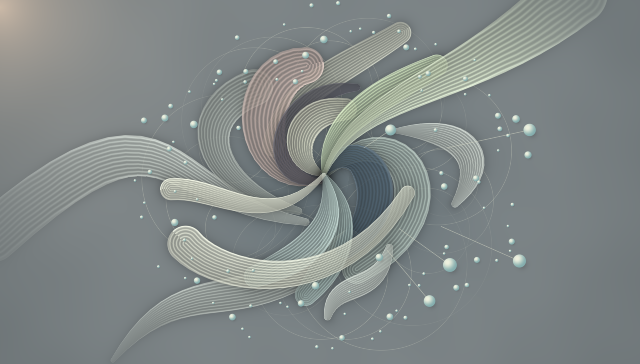
Write a Shadertoy shader that draws this background.

```glsl
float hash(vec2 p) {
    return fract(sin(dot(p, vec2(127.1, 311.7))) * 43758.5);
}

float gradientDot(vec2 cell, vec2 f) {
    float a = 6.2832 * hash(cell);
    return dot(vec2(cos(a), sin(a)), f);
}

float gradientNoise(vec2 p) {
    vec2 i = floor(p), f = fract(p), u = f * f * (3.0 - 2.0 * f), e = vec2(1, 0);
    return mix(mix(gradientDot(i, f), gradientDot(i + e, f - e), u.x),
               mix(gradientDot(i + e.yx, f - e.yx), gradientDot(i + 1.0, f - 1.0), u.x), u.y);
}

float pixelSize() { return 100.0 / iResolution.y; }

float cover(float d) { return 1.0 - smoothstep(-0.6, 0.6, d / pixelSize()); }

vec2 bezier(vec2 a, vec2 b, vec2 c, vec2 d, float t) {
    vec2 m = mix(b, c, t);
    return mix(mix(mix(a, b, t), m, t), mix(m, mix(c, d, t), t), t);
}

float segment(vec2 p, vec2 a, vec2 b) {
    vec2 ab = b - a;
    return length(p - a - ab * clamp(dot(p - a, ab) / dot(ab, ab), 0.0, 1.0));
}

// Translucent woven ribbon; w holds its half-widths at start, middle and end
void ribbon(inout vec3 col, vec2 p, vec2 a, vec2 b, vec2 c, vec2 d, vec3 w, vec4 tint) {
    float margin = max(w.x, max(w.y, w.z)) + 5.0;
    vec2 lo = min(min(a, b), min(c, d)) - margin, hi = max(max(a, b), max(c, d)) + margin;
    if (any(lessThan(p, lo)) || any(greaterThan(p, hi))) return;

    float best = 1e5, t = 0.0, side = 1.0;
    vec2 from = a;
    for (int i = 0; i < 20; i++) {
        vec2 to = bezier(a, b, c, d, float(i + 1) / 20.0), ab = to - from, q = p - from;
        float h = clamp(dot(q, ab) / dot(ab, ab), 0.0, 1.0), dist = length(q - ab * h);
        if (dist < best) {
            best = dist;
            t = (float(i) + h) / 20.0;
            side = sign(ab.x * q.y - ab.y * q.x);
        }
        from = to;
    }
    float width = mix(mix(w.x, w.y, t), mix(w.y, w.z, t), t), u = side * best / width;
    float fade = tint.a * (1.0 - 0.8 * smoothstep(45.0, 95.0, distance(p, vec2(89, 52))));
    col *= 1.0 - 0.2 * fade * exp(-0.8 * max(best - width, 0.0));

    // Strands vanish where they would be finer than the pixels
    float strand = sin(34.0 * u + 5.0 * t + 2.0 * gradientNoise(p * 0.12));
    strand *= smoothstep(1.2, 2.6, width / 5.4 / pixelSize());
    float rim = smoothstep(0.82, 1.0, abs(u));
    vec3 silk = tint.rgb * (0.95 + 0.1 * u + 0.12 * strand) + 0.13 * rim;
    col = mix(col, silk, cover(best - width) * fade * (0.78 + 0.22 * max(strand, rim)));
}

void sphere(inout vec3 col, vec2 p, vec2 c, float r) {
    vec2 q = (p - c) / r, shadow = q - vec2(0.4, -0.5);
    col *= 1.0 - 0.18 * exp(-2.0 * dot(shadow, shadow));
    vec3 body = mix(vec3(0.93, 0.94, 0.87), vec3(0.52, 0.68, 0.68),
                    smoothstep(0.1, 1.4, length(q - vec2(-0.35, 0.4))));
    col = mix(col, body, cover(distance(p, c) - r));
}

void mainImage(out vec4 fragColor, in vec2 fragCoord) {
    vec2 p = fragCoord * pixelSize(), eye = vec2(89, 52);
    vec3 cream = vec3(0.86, 0.87, 0.80), mist = vec3(0.70, 0.73, 0.70);
    vec3 teal = vec3(0.70, 0.78, 0.76), wire = cream - 0.03;

    // Slate backdrop, warm corner glow and the shade behind the vortex
    vec3 col = vec3(0.485, 0.515, 0.525) + 0.012 * gradientNoise(p * 0.06);
    col += vec3(0.36, 0.26, 0.18) * exp(-length(p - vec2(0, 98)) / 19.0);
    col -= 0.05 * smoothstep(55.0, 105.0, distance(p, eye));
    float halo = length((p - vec2(94, 47)) / vec2(44, 38));
    col = mix(col, vec3(0.36, 0.42, 0.45), 0.65 * exp(-halo * halo * 2.0));

    // Looping wires
    for (int i = 0; i < 20; i++) {
        float k = float(i), a = k * 2.4, r = 8.0 + 16.0 * hash(vec2(k, 3));
        vec2 q = p - vec2(92, 50) - vec2(30, 25) * vec2(cos(a), sin(a));
        float d = abs(length(q) - r) - 0.06;
        col = mix(col, wire, 0.38 * cover(d) * (0.6 + 0.4 * sin(atan(q.y, q.x) + k)));
    }

    // Outer veils
    ribbon(col, p, vec2(-2, 35), vec2(48, 79), vec2(43, 45), vec2(84, 39), vec3(7, 6, 1), vec4(mist + 0.06, 0.75));
    ribbon(col, p, vec2(70, 76), vec2(50, 68), vec2(58, 48), vec2(82, 42), vec3(5, 5, 1), vec4(mist - 0.06, 0.7));
    ribbon(col, p, vec2(31, 1), vec2(52, 29), vec2(66, 9), vec2(96, 34), vec3(0.6, 7, 3), vec4(mist, 0.7));
    ribbon(col, p, vec2(108, 64), vec2(126, 65), vec2(136, 58), vec2(125, 44), vec3(0.5, 7, 1), vec4(mist + 0.06, 0.75));

    // Rose and dark arms curling into the eye from the left
    ribbon(col, p, vec2(110, 91), vec2(93, 80), vec2(80, 76), vec2(75, 60), vec3(3, 5, 3), vec4(cream - 0.11, 0.7));
    ribbon(col, p, vec2(84, 82), vec2(68, 80), vec2(68, 50), vec2(88, 50), vec3(5, 9, 0.5), vec4(0.74, 0.66, 0.63, 0.8));
    ribbon(col, p, vec2(98, 76), vec2(76, 76), vec2(72, 48), vec2(89, 51), vec3(1, 6, 1), vec4(0.34, 0.34, 0.38, 0.9));
    ribbon(col, p, vec2(95, 70), vec2(80, 70), vec2(79, 55), eye, vec3(3, 6, 0.4), vec4(cream - 0.13, 0.9));

    // Right-hand arms
    ribbon(col, p, eye, vec2(108, 72), vec2(128, 44), vec2(98, 26), vec3(1, 7, 4), vec4(0.62, 0.68, 0.65, 0.8));
    ribbon(col, p, eye, vec2(98, 66), vec2(112, 46), vec2(95, 32), vec3(0.5, 8, 3), vec4(0.28, 0.35, 0.40, 0.9));
    ribbon(col, p, eye, vec2(90, 66), vec2(104, 74), vec2(120, 82), vec3(0.5, 6, 3), vec4(0.73, 0.80, 0.66, 0.85));
    ribbon(col, p, vec2(158, 102), vec2(128, 75), vec2(98, 75), eye, vec3(9, 4, 0.5), vec4(0.83, 0.88, 0.77, 0.75));

    // Falling teal silk and pale lower lobes
    ribbon(col, p, eye, vec2(98, 40), vec2(92, 28), vec2(84, 19), vec3(0.5, 6, 3), vec4(teal - 0.1, 0.8));
    ribbon(col, p, eye, vec2(94, 38), vec2(86, 30), vec2(70, 24), vec3(0.5, 6, 3), vec4(teal, 0.8));
    ribbon(col, p, vec2(90, 13), vec2(92, 24), vec2(104, 18), vec2(107, 32), vec3(1, 5, 1), vec4(mist + 0.08, 0.8));
    ribbon(col, p, vec2(51, 33), vec2(60, 23), vec2(93, 16), vec2(112, 47), vec3(5, 4, 2), vec4(cream, 0.75));
    ribbon(col, p, vec2(47, 48), vec2(60, 49), vec2(74, 35), eye, vec3(3, 3, 0.5), vec4(cream, 0.85));

    // Scattered small beads
    for (int i = 0; i < 100; i++) {
        float k = float(i), a = k * 2.4, r = 0.5 + 0.6 * sqrt(hash(vec2(k, 7)));
        vec2 c = vec2(91, 51) + vec2(50, 44) * r * vec2(cos(a), sin(a));
        sphere(col, p, c, 0.35 + 0.75 * pow(hash(vec2(k, 5)), 3.0));
    }

    // Large beads, tethered toward the vortex
    vec3 beads[5] = vec3[5](vec3(145.5, 64.3, 1.7), vec3(142.7, 28.3, 1.8), vec3(123.6, 27.2, 1.9),
        vec3(118, 17.3, 1.6), vec3(107.3, 64.3, 1.5));
    for (int i = 0; i < 5; i++) {
        vec2 c = beads[i].xy, inner = mix(c, eye, 0.4);
        col = mix(col, wire, 0.6 * cover(segment(p, c, inner) - 0.08));
        sphere(col, p, c, beads[i].z);
    }
    fragColor = vec4(clamp(col, 0.0, 1.0), 1.0);
}
```
